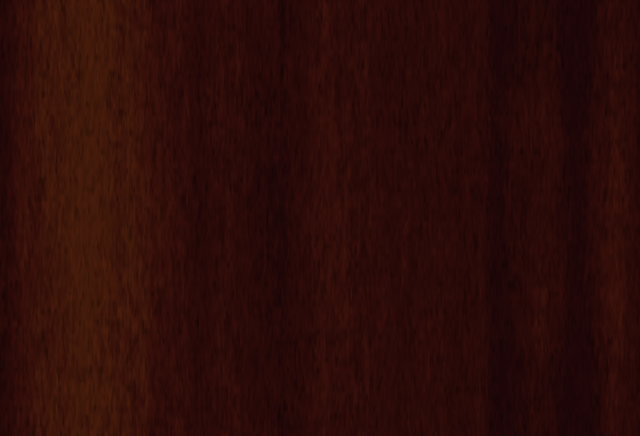
Write a WebGL 2 fragment shader that draws this texture.

```glsl
#version 300 es
precision highp float;
// Dark mahogany veneer with vertical bands, fine fibres and short pores; tiles both ways.
uniform vec2 u_resolution;
out vec4 fragColor;

// Integer hash of a lattice cell, 0 to 1
float hash(vec2 cell, float seed) {
    uvec3 q = uvec3(uint(cell.x), uint(cell.y), uint(seed)) * uvec3(1597u, 3571u, 9176u);
    uint h = (q.x ^ (q.y << 8) ^ q.z) * 747796u + 28913u;
    h = (h ^ (h >> 15)) * 739391u;
    h = (h ^ (h >> 13)) * 277803u;
    return float((h ^ (h >> 16)) & 65535u) / 65535.0;
}

// Cell index wrapped to its period; the half keeps the division clear of rounding
vec2 wrapCell(vec2 cell, vec2 cells) {
    return floor(mod(cell + 0.5, cells));
}

// Value noise that wraps after a whole number of cells
float noise(vec2 uv, vec2 cells, float seed) {
    vec2 p = uv * cells, i = floor(p), f = p - i;
    f = f * f * (3.0 - 2.0 * f);
    vec2 a = wrapCell(i, cells), b = wrapCell(i + 1.0, cells);
    return mix(mix(hash(a, seed), hash(vec2(b.x, a.y), seed), f.x),
               mix(hash(vec2(a.x, b.y), seed), hash(b, seed), f.x), f.y);
}

// Soft vertical band around a centre, wrapping at the sides
float band(float x, float centre, float width) {
    float d = (fract(x - centre + 0.5) - 0.5) / width;
    return exp(-d * d);
}

// Broad tone of the board, 0 dark to 1 golden brown
float boardTone(vec2 uv) {
    float x = uv.x + 0.008 * (noise(uv, vec2(6.0, 3.0), 1.0) - 0.5);
    float tone = 0.37 + 0.55 * band(x, 0.135, 0.105);
    tone += 0.11 * band(x, 0.53, 0.03) + 0.11 * band(x, 0.965, 0.02);
    tone += 0.07 * band(x, 0.845, 0.02);
    tone -= 0.16 * band(x, 0.44, 0.035) + 0.10 * band(x, 0.31, 0.015);
    tone -= 0.27 * band(x, 0.78, 0.026) + 0.29 * band(x, 0.905, 0.03);
    tone -= 0.27 * band(x, 0.003, 0.022);
    // Smoky patches that cross the dark bands
    float smoke = smoothstep(0.2, 0.9, cos(6.2831853 * uv.y) + 0.5 * noise(uv, vec2(14.0, 9.0), 2.0) - 0.1);
    return tone - 0.24 * smoke * band(x, 0.87, 0.085);
}

vec3 woodColour(float tone) {
    vec3 c = mix(vec3(0.118, 0.024, 0.030), vec3(0.160, 0.038, 0.030), smoothstep(0.0, 0.35, tone));
    c = mix(c, vec3(0.200, 0.054, 0.036), smoothstep(0.34, 0.62, tone));
    return mix(c, vec3(0.250, 0.096, 0.038), smoothstep(0.56, 0.94, tone));
}

void main() {
    vec2 uv = gl_FragCoord.xy / u_resolution;
    float tone = boardTone(uv);

    // Long streaks and small blotches
    vec2 grain = uv + vec2(0.003 * (noise(uv, vec2(18.0, 12.0), 3.0) - 0.5), 0.0);
    tone += 0.16 * (noise(grain, vec2(28.0, 2.0), 4.0) - 0.5);
    tone += 0.16 * (noise(grain, vec2(100.0, 4.0), 5.0) - 0.5);
    tone += 0.12 * (noise(grain, vec2(72.0, 36.0), 6.0) - 0.5);

    // Fine fibres and dark pores
    float fibre = noise(grain, vec2(280.0, 28.0), 7.0) + noise(grain, vec2(380.0, 66.0), 8.0) - 1.0;
    float pore = smoothstep(0.66, 0.92, noise(grain, vec2(270.0, 46.0), 9.0));
    pore *= 0.4 + 0.6 * noise(uv, vec2(22.0, 16.0), 10.0);
    tone += 0.10 * fibre;

    vec3 colour = woodColour(clamp(tone, 0.0, 1.0));
    colour *= 1.025 + 0.17 * fibre - 0.24 * pore;
    fragColor = vec4(colour, 1.0);
}
```
